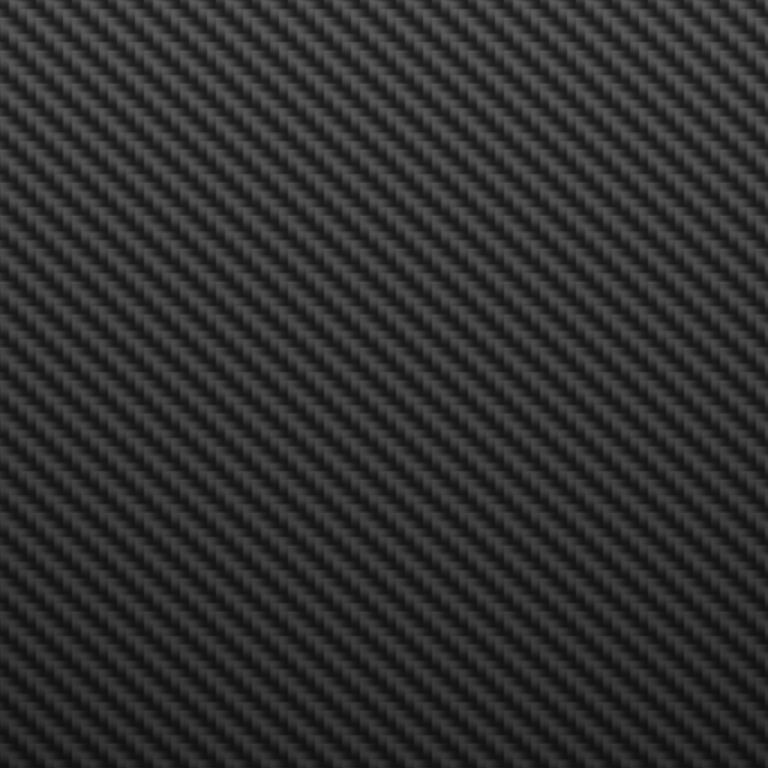
A Shadertoy shader for this texture:

```glsl
const vec2 REPEATS = vec2(21.333, 23.273); // weave tiles across and down
const float CELLS = 4.0;                   // tows per tile in each direction
const float SOFTNESS = 0.0036;             // edge blur, in canvas units
const float DARK = 0.092;
const float LIGHT = 0.282;
const int SAMPLES = 4;

float hash(vec2 p) {
    return fract(sin(dot(p, vec2(41.7, 289.3))) * 4375.85);
}

// Fine fibres running along a tow; the same in every tile
float fibres(float across, float tow, float count) {
    float strand = floor(fract(across) * count);
    return hash(vec2(strand, mod(tow, CELLS))) - 0.5;
}

// Brightness of one float: lit where it surfaces, dark where it dives
float towShade(float phase, float across, float tow) {
    float sheen = 0.5 + 0.5 * cos(phase * 6.28318 / CELLS);
    float side = 2.0 * abs(fract(across) - 0.5);
    float body = sheen * (1.0 - 0.12 * side * side);
    return body + 0.1 * fibres(across, tow, 3.0) * (0.4 + sheen);
}

// Two-over, two-under twill with diagonals falling to the right
float twill(vec2 uv) {
    vec2 p = uv * REPEATS * CELLS + vec2(2.0, 0.0);
    vec2 cell = floor(p);
    bool warpOnTop = mod(cell.x + cell.y, CELLS) >= 2.0;
    return warpOnTop
        ? towShade(mod(cell.x + p.y, CELLS), p.x, cell.x)
        : towShade(mod(p.x + cell.y, CELLS), p.y, cell.y);
}

// Average over a small square to smooth the edges
float softTwill(vec2 uv, float width) {
    float sum = 0.0;
    for (int j = 0; j < SAMPLES; j++) {
        for (int i = 0; i < SAMPLES; i++) {
            vec2 offset = (vec2(i, j) + 0.5) / float(SAMPLES) - 0.5;
            sum += twill(uv + offset * width);
        }
    }
    return sum / float(SAMPLES * SAMPLES);
}

// Light falling from above, dimmer toward the lower corners
float lighting(vec2 uv) {
    float side = 2.0 * uv.x - 1.0;
    float corner = side * side * (1.0 - uv.y);
    return mix(0.77, 1.25, uv.y) - 0.07 * corner;
}

void mainImage(out vec4 fragColor, in vec2 fragCoord) {
    vec2 uv = fragCoord / iResolution.xy;
    float width = max(SOFTNESS, 1.0 / iResolution.y);
    float weave = clamp(softTwill(uv, width), 0.0, 1.0);
    float grey = mix(DARK, LIGHT, weave) * lighting(uv);
    fragColor = vec4(vec3(grey), 1.0);
}
```
